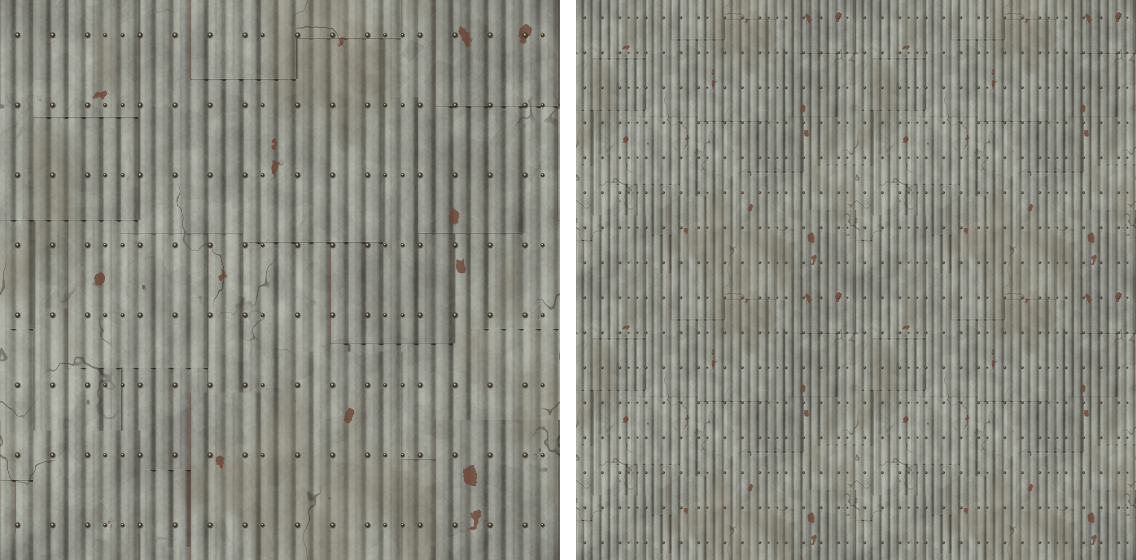
Left, the tile; right, the same tile 2 across and 2 down.
This texture is drawn by a WebGL 1 fragment shader. Its source:

```glsl
precision highp float;
// Weathered corrugated metal: overlapping galvanised sheets with riveted ridges.
// Wrapped rectangles lay the sheets in order; a ridge profile shades them, and
// periodic noise adds spangle, streaks, cracks and rust, so that the tile repeats.
uniform vec2 u_resolution;

const float RIDGES = 32.0;
const float RIVET_ROWS = 8.0;
const float RIVET_RADIUS = 0.0042;
const float SHEET_HEIGHT = 0.44;
const float EDGE_SHIFT = 0.003;
const float GROOVE_DEPTH = 0.62;
const float RUST_CELLS = 9.0;
const float SPANGLE_CELLS = 30.0;
const vec3 ZINC_LIGHT = vec3(0.68, 0.69, 0.65);
const vec3 ZINC_DARK = vec3(0.33, 0.325, 0.295);
const vec3 SEAM_COLOR = vec3(0.17, 0.15, 0.125);
const vec3 RUST_COLOR = vec3(0.42, 0.25, 0.19);
const vec3 STAIN_COLOR = vec3(0.46, 0.42, 0.33);
const vec3 RIVET_LIGHT = vec3(0.76, 0.72, 0.62);

float hash(vec2 p) {
  vec3 q = fract((p.xyx + 17.0) * 0.1031);
  q += dot(q, q.yzx + 33.33);
  return fract((q.x + q.y) * q.z);
}

// Value noise that wraps after "period" cells across the tile
float noise(vec2 p, vec2 period) {
  vec2 g = p * period, i = floor(g), f = fract(g);
  f = f * f * (3.0 - 2.0 * f);
  vec2 a = mod(i, period), b = mod(i + 1.0, period);
  return mix(mix(hash(a), hash(vec2(b.x, a.y)), f.x),
             mix(hash(vec2(a.x, b.y)), hash(b), f.x), f.y);
}

float fbm(vec2 p, vec2 period) {
  float sum = 0.0, amp = 0.533;
  for (int i = 0; i < 4; i++) {
    sum += amp * noise(p, period);
    period *= 2.0;
    amp *= 0.5;
  }
  return sum;
}

// Tone of the nearest crystal patch
float spangle(vec2 p) {
  vec2 g = p * SPANGLE_CELLS, base = floor(g);
  float nearest = 9.0, tone = 0.0;
  for (int y = -1; y <= 1; y++) for (int x = -1; x <= 1; x++) {
    vec2 cell = base + vec2(float(x), float(y));
    vec2 id = mod(cell, SPANGLE_CELLS);
    vec2 d = cell + vec2(hash(id), hash(id + 61.0)) - g;
    float dist = dot(d, d);
    if (dist < nearest) { nearest = dist; tone = hash(id + 113.0); }
  }
  return tone;
}

// Smooth interval from 0 to width
float span(float x, float width, float px) {
  return clamp(x / px + 0.5, 0.0, 1.0) * clamp((width - x) / px + 0.5, 0.0, 1.0);
}

void main() {
  vec2 p = gl_FragCoord.xy / u_resolution;
  float px = 1.0 / min(u_resolution.x, u_resolution.y);

  // Ridge profile
  float ridge = floor(p.x * RIDGES), f = fract(p.x * RIDGES);
  float groove = smoothstep(0.52, 0.78, f) * (1.0 - smoothstep(0.84, 0.98, f));
  float crease = smoothstep(0.2, 0.36, f) * (1.0 - smoothstep(0.36, 0.44, f));
  float wave = 0.5 + 0.5 * cos(6.28318 * (f - 0.14));

  // Overlapping sheets, from the lowest row upward
  float depth = hash(vec2(ridge, 90.0)), tone = 0.5;
  float seam = 0.0, lip = 0.0, seamRust = 0.0;
  for (int i = 0; i < 16; i++) {
    float n = float(i), row = floor(n / 4.0);
    float left = floor(mod(n, 4.0) * 8.0 + row * 3.0 + 3.0 * hash(vec2(n, 3.0)));
    vec2 origin = vec2(left / RIDGES - EDGE_SHIFT,
                       row * 0.25 + 0.2 * hash(vec2(n, 11.0)));
    vec2 size = vec2((6.0 + floor(3.0 * hash(vec2(n, 23.0)))) / RIDGES, SHEET_HEIGHT);
    vec2 d = fract(p - origin + 0.25) - 0.25;
    float inX = span(d.x, size.x, px), inY = span(d.y, size.y, px);
    float cover = inX * inY, weight = hash(vec2(n, 37.0));
    float gap = mix(0.0015, 0.0045, groove);
    float under = inX * step(d.y, 0.0) * (1.0 - smoothstep(gap * 0.5, gap, -d.y));
    under *= mix(0.4, 1.0, groove * step(0.35, weight));
    float beside = inY * step(size.x, d.x) * (1.0 - smoothstep(0.0, 0.006, d.x - size.x));
    float edge = min(d.x, d.y);
    float brown = span(d.x + 0.002, 0.002, px) * inY * step(0.7, weight);
    seam = mix(max(seam, max(under, beside * mix(0.35, 0.85, weight))), 0.0, cover);
    seamRust = mix(max(seamRust, brown), 0.0, cover);
    lip = mix(lip, 1.0 - smoothstep(0.0005, 0.0025, edge), cover);
    tone = mix(tone, hash(vec2(n, 47.0)), cover);
    depth = mix(depth, hash(vec2(ridge, n * 5.0 + 7.0)), cover);
  }

  // Zinc shading and wear
  float cloud = fbm(p, vec2(7.0, 5.0));
  float detail = fbm(p, vec2(26.0, 18.0));
  float streak = noise(p, vec2(110.0, 5.0)) - 0.5;
  float grain = noise(p, vec2(256.0)) - 0.5;
  float patches = spangle(p + 0.025 * (detail - 0.5)) - 0.5;
  float light = 0.61 + 0.27 * wave - groove * GROOVE_DEPTH * mix(0.3, 1.0, depth)
    - 0.2 * crease * (1.0 - depth) + 0.1 * (tone - 0.5) + 0.07 * lip
    + 0.45 * (cloud - 0.5) + 0.3 * (detail - 0.5) + 0.12 * streak + 0.1 * grain + 0.11 * patches;
  vec3 color = mix(ZINC_DARK, ZINC_LIGHT, clamp(light, -0.1, 1.08));
  float stain = smoothstep(0.52, 0.78, fbm(p + 0.37, vec2(9.0, 4.0)));
  color = mix(color, STAIN_COLOR, 0.3 * stain);
  float crack = 1.0 - smoothstep(0.004, 0.016, abs(fbm(p + 0.19, vec2(13.0, 10.0)) - 0.5));
  color = mix(color, SEAM_COLOR, 0.4 * crack * smoothstep(0.54, 0.68, cloud));

  // Scattered flakes of rust
  vec2 cell = floor(p * RUST_CELLS);
  vec2 center = 0.3 + 0.4 * vec2(hash(cell + 5.0), hash(cell + 71.0));
  float flake = length((fract(p * RUST_CELLS) - center) * vec2(1.0, 0.65));
  flake += 0.45 * (fbm(p, vec2(45.0, 36.0)) - 0.5);
  float rust = (1.0 - smoothstep(0.025, 0.055, flake)) * step(0.72, hash(cell + 31.0));
  color = mix(color, RUST_COLOR, 0.75 * rust);
  color = mix(color, RUST_COLOR, 0.6 * seamRust);
  color = mix(color, SEAM_COLOR, 0.88 * seam);

  // Rivets in a pattern of sixteen ridges, with smaller extra ones
  float column = floor(p.x * RIDGES + 0.5), slot = mod(column, 16.0);
  float extra = step(abs(slot - 6.5), 0.6) + step(14.5, slot);
  float present = max(mod(slot + step(7.5, slot), 2.0), min(extra, 1.0));
  vec2 r = vec2((p.x * RIDGES - column) / RIDGES, (fract(p.y * RIVET_ROWS) - 0.5) / RIVET_ROWS);
  float radius = RIVET_RADIUS * mix(1.0, 0.72, min(extra, 1.0));
  float shadow = 1.0 - smoothstep(0.7, 1.6, length(r + vec2(-0.0006, 0.001)) / radius);
  float head = 1.0 - smoothstep(radius - px, radius + px, length(r));
  float shine = 1.0 - smoothstep(0.1, 0.75, length(r - vec2(-0.0005, 0.0008)) / radius);
  color = mix(color, SEAM_COLOR, 0.65 * shadow * present);
  color = mix(color, mix(SEAM_COLOR * 1.4, RIVET_LIGHT, shine), head * present);

  gl_FragColor = vec4(color, 1.0);
}
```
